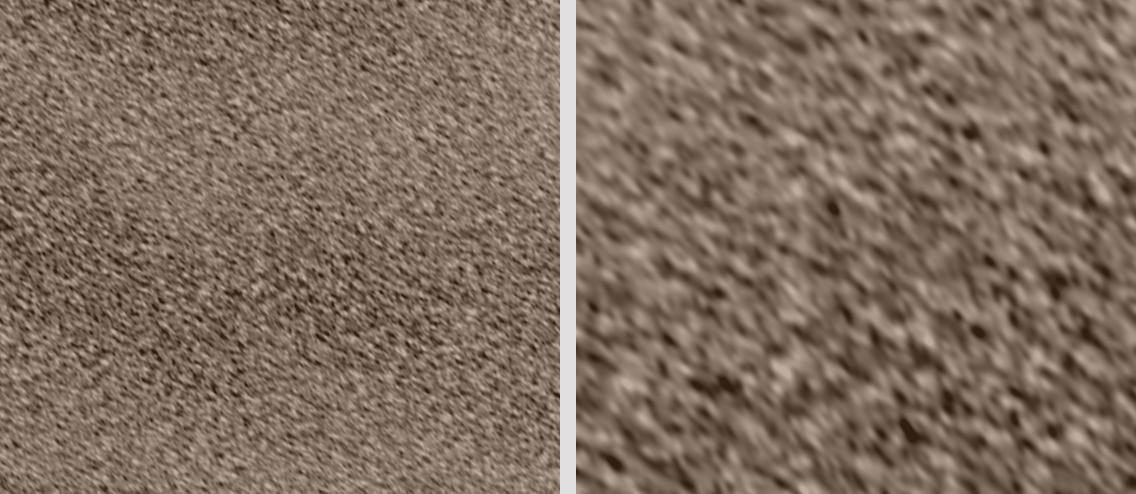
Left, the full canvas; right, a detail of the centre.
This texture is drawn by a Shadertoy shader. Its source:

```glsl
// Brown woven twill cloth with short slanted stitches, dark pits and soft folds.

vec3 hash3(vec2 cell) {
    vec3 h = fract(cell.xyx * vec3(0.1031, 0.1030, 0.0973));
    h += dot(h, h.yxz + 33.33);
    return fract((h.xxy + h.yzz) * h.zyx);
}

vec2 turn(vec2 p, float angle) {
    float c = cos(angle), s = sin(angle);
    return vec2(c * p.x + s * p.y, c * p.y - s * p.x);
}

// Cellular noise: jittered oval bumps in staggered rows
float threads(vec2 p, float jitter) {
    float sum = 0.0;
    float row = floor(p.y);
    for (int j = -1; j <= 1; j++) {
        float y = row + float(j);
        float stagger = 0.37 * y;
        float column = floor(p.x - stagger);
        for (int i = -1; i <= 1; i++) {
            vec2 cell = vec2(column + float(i), y);
            vec3 rnd = hash3(cell + 200.0);
            vec2 centre = cell + 0.5 + jitter * (rnd.xy - 0.5);
            vec2 d = p - centre - vec2(stagger, 0.0);
            d.y += 0.5 * (rnd.x - 0.5) * d.x;
            d *= vec2(2.2, 2.8);
            sum += (0.35 + 1.1 * rnd.z) * exp(-dot(d, d));
        }
    }
    return sum;
}

// Bright stitches interleaved with separate dark pits
float weave(vec2 p, float jitter) {
    return threads(p, jitter) - threads(p + vec2(0.3, 100.5), jitter);
}

// Broad light and dark folds sloping down to the right
float folds(vec2 p) {
    float shade = 0.030 * sin(9.0 * p.y + 1.5 * p.x - 5.9 + 0.5 * sin(5.0 * p.x));
    shade += 0.012 * sin(13.0 * p.x + 17.0 * p.y + 2.0 * sin(6.0 * p.y));
    shade += 0.020 * (p.x - 0.55);
    return shade + 0.05 * smoothstep(1.6, 2.1, p.x + p.y);
}

void mainImage(out vec4 fragColor, in vec2 fragCoord) {
    vec2 uv = fragCoord / iResolution.y;

    // Slight uneven pull of the cloth
    vec2 p = uv + 0.004 * sin(9.0 * uv.yx + sin(7.0 * uv));

    // Main stitches, then finer crossing fibres
    float stitch = weave(turn(p, -0.50) / vec2(0.023, 0.0155), 0.6);
    float fibre = weave(turn(p, -0.85) / vec2(0.0125, 0.0080) + 40.0, 0.9);
    float shade = folds(uv);

    // Lit folds show a flatter weave, and pits are deeper than ridges are high
    float relief = (0.155 * stitch + 0.115 * fibre) * (1.0 - 3.0 * shade);
    float tone = relief + shade;
    tone = clamp(tone + 0.003 - 0.3 * tone * tone, -0.31, 0.25);
    vec3 cloth = vec3(0.498, 0.430, 0.374);
    fragColor = vec4(cloth + tone, 1.0);
}
```
